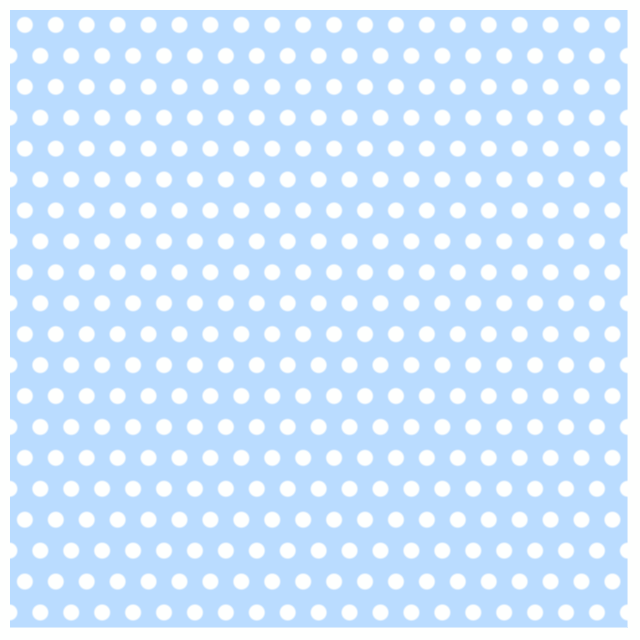
Reproduce this pattern procedurally as a three.js fragment shader.

```glsl
// Staggered white polka dots on a pale blue square with a thin white margin.
varying vec2 vUv;

const vec3 WHITE = vec3(0.995, 1.0, 0.995);
const vec3 SKY_BLUE = vec3(0.73, 0.862, 1.0);

const vec2 PANEL_MIN = vec2(0.0156, 0.0195);
const vec2 PANEL_MAX = vec2(0.9805, 0.9844);
const float PANEL_SOFTNESS = 0.0007;

const vec2 FIRST_DOT = vec2(0.0630, 0.0430);
const float PITCH = 0.04832;
const float DOT_RADIUS = 0.0124;
const float DOT_SOFTNESS = 0.0021;

// Coverage of a shape from its signed distance.
float coverage(float dist, float softness) {
  return 1.0 - smoothstep(-softness, softness, dist);
}

// Signed distance to an axis-aligned box.
float boxDistance(vec2 p, vec2 lower, vec2 upper) {
  vec2 d = abs(p - 0.5 * (lower + upper)) - 0.5 * (upper - lower);
  return length(max(d, 0.0)) + min(max(d.x, d.y), 0.0);
}

// Signed distance to a dot grid whose odd rows shift by half a pitch.
float dotGridDistance(vec2 p, vec2 origin, float pitch, float radius) {
  vec2 grid = (p - origin) / pitch;
  float row = floor(grid.y + 0.5);
  grid.x += 0.5 * mod(row, 2.0);
  vec2 cell = fract(grid + 0.5) - 0.5;
  return length(cell) * pitch - radius;
}

void main() {
  float dots = coverage(dotGridDistance(vUv, FIRST_DOT, PITCH, DOT_RADIUS), DOT_SOFTNESS);
  float panel = coverage(boxDistance(vUv, PANEL_MIN, PANEL_MAX), PANEL_SOFTNESS);

  // Dots are clipped by the panel and merge with the margin.
  vec3 color = mix(WHITE, SKY_BLUE, panel * (1.0 - dots));
  gl_FragColor = vec4(color, 1.0);
}
```
